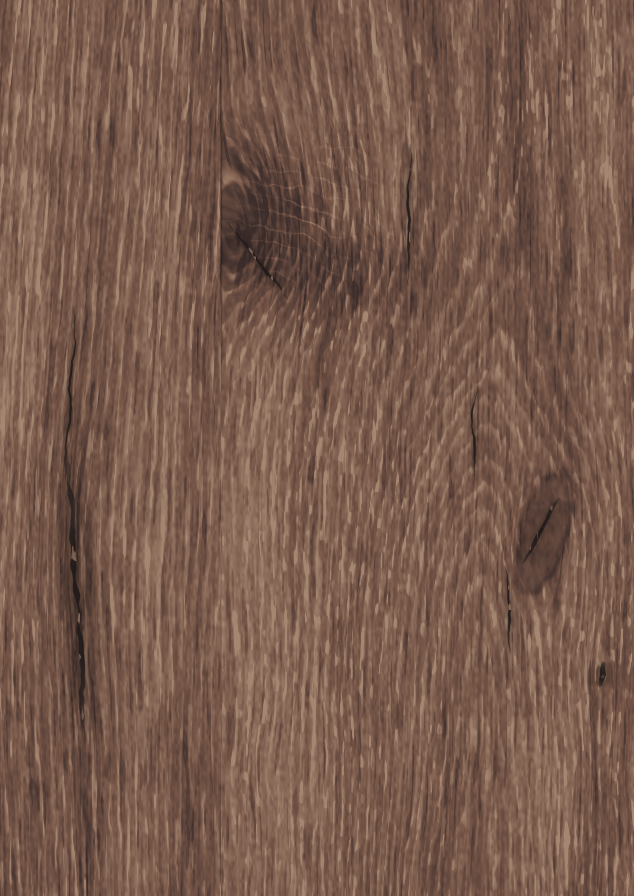
This texture is drawn by a Shadertoy shader. Its source:

```glsl
// Two brown oak boards with knots, drying cracks and pale open pores.
// Growth rings are contours of a bent, arching field; fine fibres and pores
// follow upright lanes that sway round the knots. A colour ramp tones the sum.

const vec3 DARK_WOOD = vec3(0.29, 0.215, 0.195);
const vec3 MID_WOOD = vec3(0.46, 0.333, 0.277);
const vec3 PALE_WOOD = vec3(0.62, 0.50, 0.42);
const vec3 CRACK_COLOR = vec3(0.12, 0.10, 0.10);
const float BASE_TONE = 0.54;
const float SEAM_X = 0.247;
const float ARCH_X = 0.532;
const float RINGS = 82.0;
const float FIBRES = 400.0;
const float PORES = 360.0;

// Knots: centre, radius of the bent grain, vertical squeeze
const vec4 KNOTS[3] = vec4[3](
  vec4(0.235, 0.745, 0.085, 0.85),
  vec4(0.608, 0.408, 0.032, 0.5),
  vec4(0.672, 0.247, 0.008, 0.5));

// Cracks: start and end points, then half widths
const int CRACK_COUNT = 8;
const vec4 CRACKS[8] = vec4[8](
  vec4(0.083, 0.66, 0.074, 0.46), vec4(0.074, 0.51, 0.097, 0.17),
  vec4(0.457, 0.84, 0.456, 0.68), vec4(0.531, 0.57, 0.526, 0.46),
  vec4(0.562, 0.37, 0.572, 0.27), vec4(0.25, 0.755, 0.322, 0.665),
  vec4(0.582, 0.37, 0.625, 0.445), vec4(0.673, 0.262, 0.67, 0.233));
const float WIDTHS[8] = float[8](
  0.0013, 0.0034, 0.0013, 0.001, 0.0013, 0.0018, 0.003, 0.0035);

float hash(vec2 p) {
  vec3 q = fract(p.xyx * vec3(0.1031, 0.1030, 0.0973));
  q += dot(q, q.yzx + 33.33);
  return fract((q.x + q.y) * q.z);
}

float noise(vec2 p) {
  vec2 i = floor(p), f = fract(p);
  f = f * f * (3.0 - 2.0 * f);
  return mix(mix(hash(i), hash(i + vec2(1, 0)), f.x),
             mix(hash(i + vec2(0, 1)), hash(i + 1.0), f.x), f.y);
}

float fbm(vec2 p) {
  float sum = 0.0, amp = 0.533;
  for (int i = 0; i < 4; i++, amp *= 0.5) {
    sum += amp * noise(p);
    p = p * 2.03 + 17.1;
  }
  return sum;
}

// Soft elliptical spot
float spot(vec2 p, vec2 centre, vec2 size) {
  vec2 d = (p - centre) / size;
  return exp(-dot(d, d));
}

// Grain as fibre lane in x and ring field in y
vec2 leftGrain(vec2 p) {
  float bulge = 0.012 * spot(p, vec2(0.1, 0.42), vec2(0.06, 0.2));
  return vec2(p.x - 0.035 * p.y * p.y + bulge + 0.014 * fbm(p * vec2(7, 3)));
}

vec2 rightGrain(vec2 p) {
  float push = 0.0;
  for (int i = 0; i < 3; i++) {
    vec2 d = p - KNOTS[i].xy;
    float r2 = KNOTS[i].z * KNOTS[i].z;
    d.y *= KNOTS[i].w;
    push += d.x * r2 / (dot(d, d) + 0.5 * r2);
  }
  float sway = 0.026 * (fbm(p * vec2(6, 3) + 4.0) - 0.5);
  float side = p.x - push + sway - ARCH_X - 0.045 * smoothstep(0.55, 0.8, p.y);
  float rise = 0.06 * tanh((p.y - 0.48) / 0.16) + 0.05 * p.y;
  float ring = length(vec2(side, 0.022)) + rise * exp(-side * side / 0.014);
  return vec2(p.x - 0.5 * push + sway, ring + 2.0);
}

// Crack shade in x, surrounding stain in y
vec2 cracks(vec2 p, float pixel) {
  vec2 result = vec2(0);
  for (int i = 0; i < CRACK_COUNT; i++) {
    float seed = float(i) * 7.3;
    vec2 a = CRACKS[i].xy, ab = CRACKS[i].zw - a, q = p - a;
    q.x += 0.01 * (fbm(vec2(p.y * 28.0, seed)) - 0.5);
    float h = clamp(dot(q, ab) / dot(ab, ab), 0.0, 1.0);
    float d = length(q - ab * h), taper = 2.0 * sqrt(h * (1.0 - h));
    float w = WIDTHS[i] * taper * (0.25 + 1.1 * noise(vec2(p.y * 65.0, seed)));
    float line = 1.0 - smoothstep(w - 0.6 * pixel, w + 0.8 * pixel, d);
    result = max(result, taper * vec2(line, exp(-d / (4.0 * WIDTHS[i]))));
  }
  return result;
}

void mainImage(out vec4 fragColor, in vec2 fragCoord) {
  float pixel = 1.0 / iResolution.y;
  vec2 p = fragCoord * pixel;
  bool onLeft = p.x < SEAM_X;
  vec2 grain = onLeft ? leftGrain(p) : rightGrain(p);
  float lane = grain.x, g = grain.y;

  // Jagged rings with a thin pale line at each edge
  float jag = 0.4 * noise(vec2(lane * 300.0, p.y * 45.0));
  float phase = fract(g * RINGS + jag + 0.9 * noise(vec2(g * 30.0, p.y * 5.0)));
  float ring = smoothstep(0.35, 0.8, phase) * (1.0 - smoothstep(0.84, 1.0, phase));

  // Upright fibres, hairlines and pores
  float y = p.y + 0.2 * p.x;
  float fibre = noise(vec2(lane * FIBRES, y * 17.0));
  float speck = noise(vec2(lane * 460.0, y * 170.0));
  float hair = smoothstep(0.68, 0.84, noise(vec2(lane * 330.0, y * 24.0) + 31.0));
  float pore = noise(vec2(lane * PORES, y * (onLeft ? 36.0 : 74.0)) + 9.0);
  float zone = smoothstep(0.3, 0.62, fbm(vec2(lane * 14.0, p.y * 3.0) + 2.0));
  pore = smoothstep(0.56, 0.74, pore) * (0.22 + 0.78 * ring) * (0.45 + 0.55 * zone);
  float tone = BASE_TONE + 0.46 * (fbm(vec2(lane * 18.0, p.y * 1.8)) - 0.5);
  tone += 0.18 * (noise(vec2(g * 38.0, p.y * 2.0)) - 0.5) + 0.22 * (ring - 0.3);
  tone += 0.36 * (fibre - 0.5) + 0.26 * (speck - 0.5) + 0.52 * pore - 0.26 * hair;

  // Broad light and dark areas
  tone += 0.13 * spot(p, vec2(0.25, 0.28), vec2(0.11, 0.24));
  tone -= 0.18 * spot(p, vec2(0.08, 0.42), vec2(0.025, 0.26));
  tone -= 0.32 * spot(p, vec2(0.582, 0.8), vec2(0.012, 0.17));
  if (!onLeft) {
    float cloud = 0.6 + 0.8 * fbm(p * vec2(16, 22));
    tone -= cloud * 0.55 * spot(p, vec2(0.285, 0.755), vec2(0.075, 0.085));
    tone -= cloud * 0.42 * spot(p, vec2(0.39, 0.69), vec2(0.085, 0.05));
    // Pale curved checks over the big knot
    float bend = length((p - vec2(0.25, 0.62)) * vec2(0.7, 1)) + 0.022 * fbm(p * 35.0);
    float check = 1.0 - smoothstep(0.0, 0.12, abs(fract(bend * 60.0) - 0.5));
    tone += 0.6 * check * noise(p * 55.0) * spot(p, vec2(0.34, 0.755), vec2(0.075));
  }

  // Tilted oval knot with a dark rim
  vec2 k = p - KNOTS[1].xy;
  k = vec2(k.x - 0.26 * k.y, k.y) / vec2(0.027, 0.068);
  float oval = length(k) + 0.3 * (fbm(p * 55.0) - 0.5);
  float core = 1.0 - smoothstep(0.75, 1.15, oval);
  tone = mix(tone, 0.62 * fbm(p * vec2(190, 110)) - 0.08, 0.8 * core);
  tone -= 0.32 * exp(-pow(abs(oval - 1.0) / 0.14, 2.0));

  // Colour ramp, seam and cracks
  tone = 2.0 * clamp(tone, -0.15, 1.08);
  vec3 color = tone < 1.0 ? mix(DARK_WOOD, MID_WOOD, tone)
                          : mix(MID_WOOD, PALE_WOOD, tone - 1.0);
  float seam = 1.0 - smoothstep(0.0005, 0.0005 + 1.2 * pixel, abs(p.x - SEAM_X));
  color *= 1.0 - seam * mix(0.04, 0.26, smoothstep(0.5, 0.75, p.y));
  vec2 crack = cracks(p, pixel);
  color *= 1.0 - 0.28 * crack.y;
  float filler = 0.8 * smoothstep(0.74, 0.86, noise(p * vec2(260, 90)));
  color = mix(color, mix(CRACK_COLOR, PALE_WOOD, filler), 0.9 * crack.x);
  fragColor = vec4(color, 1.0);
}
```
